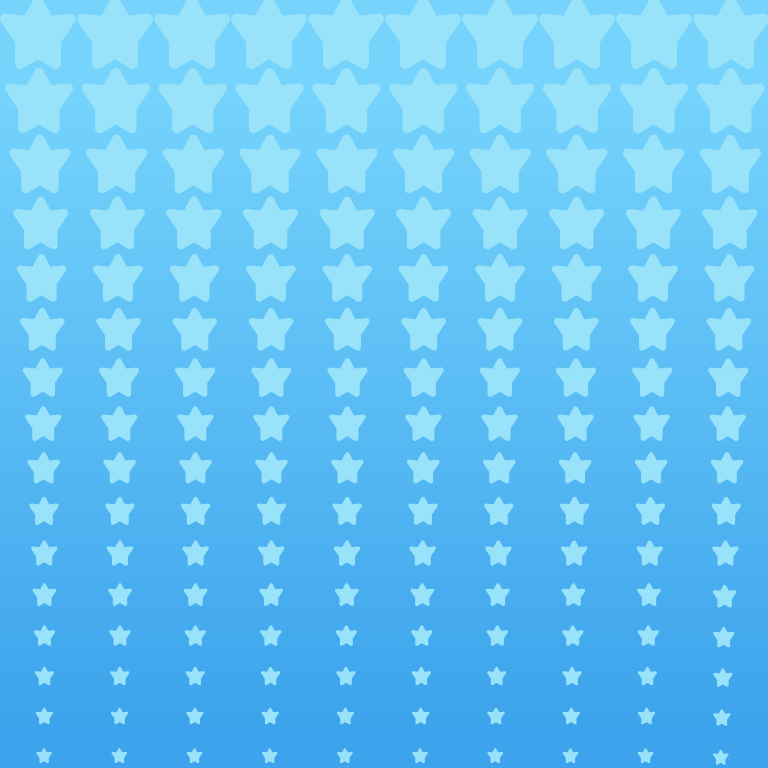
This pattern is drawn by a WebGL 1 fragment shader. Its source:

```glsl
precision highp float;

// Rows of soft five-pointed stars that shrink down a blue vertical gradient.
// Each row's height, size and column span follow smooth curves of its index;
// a star is a mirrored polygon distance field, grown to round its corners.

uniform vec2 u_resolution;

const vec3 SKY_TOP = vec3(0.458, 0.828, 0.988);
const vec3 SKY_BOTTOM = vec3(0.235, 0.640, 0.925);
const vec3 STAR_COLOR = vec3(0.595, 0.885, 0.982);
const float FADE_START = 0.12;      // gradient limits, measured from the top
const float FADE_END = 0.95;

const int ROWS = 16;
const float LAST_COLUMN = 9.0;
const float TOP_STAR_SIZE = 0.0508; // half width of a star in the top row
const float SIZE_DECAY = 0.1056;
const float STAR_ROUNDING = 0.14;   // in star half widths
const float EDGE_PIXELS = 1.2;

// Curves are quadratic or cubic coefficients of the row index
const vec4 ROW_DEPTH = vec4(0.0482, 0.08926, -0.00291, 0.0000742);
const float ROW_SWAY = 0.0026;
const float SWAY_RATE = 0.546;
const vec3 LEFT_COLUMN_X = vec3(0.0495, 0.00137, -0.000056);
const vec3 RIGHT_COLUMN_X = vec3(0.9518, -0.00039, -0.000033);
const float LAST_COLUMN_DROP = 0.002;
const float DROP_FROM_ROW = 11.0;

// Right half of the star outline before rounding, from tip to notch
const vec2 TIP = vec2(0.0, 0.90);
const vec2 SHOULDER = vec2(0.27, 0.40);
const vec2 ARM = vec2(0.83, 0.46);
const vec2 WAIST = vec2(0.45, -0.10);
const vec2 LEG = vec2(0.45, -0.68);
const vec2 NOTCH = vec2(0.0, -0.41);

// Accumulates squared distance (x) and inside/outside sign (y) for one edge
void addEdge(vec2 p, vec2 a, vec2 b, inout vec2 field) {
    vec2 edge = b - a;
    vec2 rel = p - a;
    vec2 gap = rel - edge * clamp(dot(rel, edge) / dot(edge, edge), 0.0, 1.0);
    field.x = min(field.x, dot(gap, gap));
    if ((a.y > p.y) != (b.y > p.y) && rel.x < edge.x * rel.y / edge.y) {
        field.y = -field.y;
    }
}

float starDistance(vec2 p) {
    p.x = abs(p.x);
    vec2 field = vec2(100.0, 1.0);
    addEdge(p, TIP, SHOULDER, field);
    addEdge(p, SHOULDER, ARM, field);
    addEdge(p, ARM, WAIST, field);
    addEdge(p, WAIST, LEG, field);
    addEdge(p, LEG, NOTCH, field);
    return field.y * sqrt(field.x) - STAR_ROUNDING;
}

// Coverage of the star nearest to the point within one row
float rowCoverage(vec2 uv, float row, float pixel) {
    vec3 powers = vec3(1.0, row, row * row);
    float size = TOP_STAR_SIZE * exp(-SIZE_DECAY * row);
    float depth = dot(ROW_DEPTH, vec4(powers, row * row * row))
                + ROW_SWAY * sin(SWAY_RATE * row);

    float left = dot(LEFT_COLUMN_X, powers);
    float spacing = (dot(RIGHT_COLUMN_X, powers) - left) / LAST_COLUMN;
    float column = clamp(floor((uv.x - left) / spacing + 0.5), 0.0, LAST_COLUMN);

    float drop = LAST_COLUMN_DROP * step(DROP_FROM_ROW, row)
               * step(LAST_COLUMN - 0.5, column);
    vec2 center = vec2(left + column * spacing, 1.0 - depth - drop);
    float dist = starDistance((uv - center) / size) * size;
    float halfEdge = 0.5 * EDGE_PIXELS * pixel;
    return 1.0 - smoothstep(-halfEdge, halfEdge, dist);
}

void main() {
    vec2 uv = gl_FragCoord.xy / u_resolution;
    float pixel = 1.0 / min(u_resolution.x, u_resolution.y);

    // Background gradient
    float fade = clamp((1.0 - uv.y - FADE_START) / (FADE_END - FADE_START), 0.0, 1.0);
    vec3 color = mix(SKY_TOP, SKY_BOTTOM, fade);

    // Union of all star rows
    float stars = 0.0;
    for (int i = 0; i < ROWS; i++) {
        stars = max(stars, rowCoverage(uv, float(i), pixel));
    }
    gl_FragColor = vec4(mix(color, STAR_COLOR, stars), 1.0);
}
```
